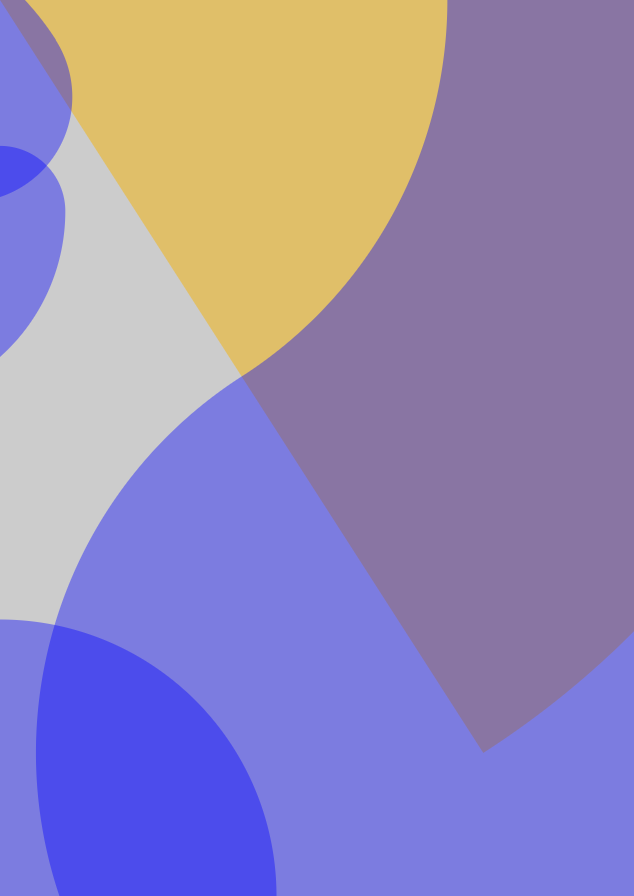
Write a WebGL 1 fragment shader that draws this background.

```glsl
precision highp float;

uniform vec2 u_resolution;

float circle(vec2 p, vec2 center, float radius) {
  return length(p - center) - radius;
}

// Antialiased coverage of a signed distance, one pixel wide
float coverage(float d) {
  return clamp(0.5 - d * u_resolution.y, 0.0, 1.0);
}

// Translucent blue layer
vec3 tint(vec3 color, float d) {
  return mix(color, vec3(0.0, 0.0, 1.0), 0.39 * coverage(d));
}

void main() {
  // Height is one unit
  vec2 p = gl_FragCoord.xy / u_resolution.y;
  vec2 corner = vec2(0.0, 1.0);
  vec2 axis = vec2(0.5402, -0.8416);
  float side = dot(p - corner, vec2(-axis.y, axis.x));

  // Gold half disc on a grey ground
  float halfDisc = max(-side, circle(p, corner, 0.9985));
  vec3 color = mix(vec3(0.8), vec3(0.88, 0.75, 0.41), coverage(halfDisc));

  // Large S-shaped sweep: two equal circles touching on the axis
  float upperArc = circle(p, corner, 0.4993);
  float lowerArc = circle(p, corner + 0.9985 * axis, 0.4993);
  color = tint(color, min(lowerArc, max(-side, -upperArc)));

  // Quarter disc in the bottom corner
  color = tint(color, circle(p, vec2(0.0), 0.3086));

  // Top lobe: a wide arc flowing into a tight one
  vec2 lobe = vec2(-0.0371, 0.8919);
  color = tint(color, dot(p - lobe, axis) < 0.0
    ? circle(p, vec2(-0.1975, 0.7891), 0.3086)
    : circle(p, lobe, 0.1178));

  // Second lobe: a tight cap over a wide flank
  color = tint(color, p.y > 0.7643
    ? circle(p, vec2(0.0, 0.7643), 0.0729)
    : circle(p, vec2(-0.1452, 0.7643), 0.2181));

  gl_FragColor = vec4(color, 1.0);
}
```
